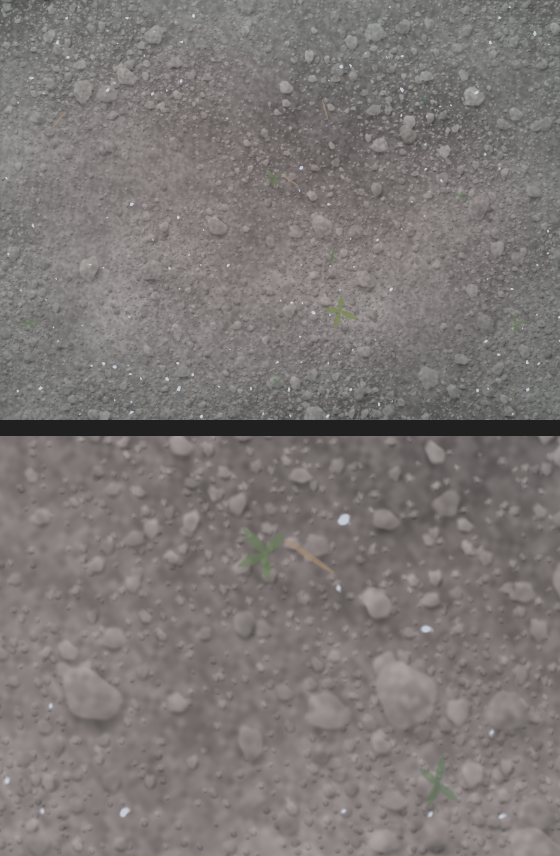
Top, the full canvas; bottom, a detail of the centre.
A Shadertoy shader for this texture:

```glsl
// Dry grey-brown soil seen from above: soft mounds and fine grain,
// five sizes of scattered crumbs with small shadows, pale specks,
// a few seedlings and straws. Built from value noise and jittered cells.

#define SOIL vec3(0.492, 0.482, 0.479)
#define STONE vec3(0.575, 0.566, 0.560)
#define SPECK vec3(0.82, 0.85, 0.90)
#define STRAW vec3(0.66, 0.56, 0.46)
#define LIGHT vec2(-0.35, 0.94)
#define SOFTNESS 0.0024
#define MOUNDS 0.29
#define GRAIN 0.10
#define SHADOW 0.22
#define SPROUTS 8

float hash(vec2 p) {
    return fract(sin(dot(p, vec2(127.1, 311.7))) * 43758.5453);
}

vec2 hash2(vec2 p) {
    return vec2(hash(p), hash(p + 37.3));
}

float noise(vec2 p) {
    vec2 i = floor(p), f = fract(p);
    f = f * f * (3.0 - 2.0 * f);
    return mix(mix(hash(i), hash(i + vec2(1, 0)), f.x),
               mix(hash(i + vec2(0, 1)), hash(i + vec2(1, 1)), f.x), f.y);
}

float fbm(vec2 p) {
    float sum = 0.0, amp = 0.5;
    for (int i = 0; i < 4; i++) {
        sum += amp * noise(p);
        p = mat2(1.6, 1.2, -1.2, 1.6) * p + 5.7;
        amp *= 0.5;
    }
    return sum;
}

vec2 turn(vec2 p, float a) {
    return vec2(cos(a) * p.x + sin(a) * p.y, cos(a) * p.y - sin(a) * p.x);
}

// Crumbs gather in patches, more of them near the top and bottom
float crumbDensity(vec2 p) {
    float edge = smoothstep(0.12, 0.5, abs(p.y - 0.52));
    return clamp(0.48 + 0.4 * edge + 1.4 * (noise(p * 5.0 + 9.0) - 0.45), 0.12, 1.2);
}

// One layer of lumpy stones, one per occupied cell
void addCrumbs(inout vec3 col, vec2 p, float cells, float amount, float seed) {
    vec2 q = p * cells;
    for (int j = -1; j <= 1; j++)
    for (int i = -1; i <= 1; i++) {
        vec2 id = floor(q) + vec2(i, j);
        vec2 key = id + seed;
        vec2 centre = id + 0.5 + 0.8 * (hash2(key) - 0.5);
        if (hash(key + 71.7) > amount * crumbDensity(centre / cells)) continue;

        float pick = hash(key + 13.1);
        float size = mix(0.16, 0.36, pick * pick);
        float soft = SOFTNESS * cells / size;
        vec2 d = (q - centre) / size;
        float spin = 6.283 * hash(key + 5.9);
        vec2 e = turn(d, spin) * vec2(0.9, 1.0 + 0.35 * hash(key + 2.3));
        float a = atan(e.y, e.x);
        float lump = 1.0 + 0.08 * sin(3.0 * a + spin * 5.0) + 0.05 * sin(5.0 * a + spin * 9.0);
        float r = length(e) * lump;

        float shadow = 1.0 - smoothstep(0.5, 1.35, length(d + 0.4 * LIGHT));
        col *= 1.0 - SHADOW * shadow;
        float cover = 1.0 - smoothstep(1.0 - soft, 1.0 + soft, r);
        float tone = 0.90 + 0.14 * hash(key + 8.8) + 0.09 * dot(d, LIGHT);
        col = mix(col, STONE * tone, 0.92 * cover);
    }
}

// Tiny bright fragments
void addSpecks(inout vec3 col, vec2 p) {
    vec2 q = p * 34.0, id = floor(q);
    float present = step(hash(id + 401.0), 0.15 * crumbDensity(id / 34.0));
    vec2 d = (fract(q) - 0.25 - 0.5 * hash2(id + 88.0)) / 34.0;
    float size = mix(0.0016, 0.0050, pow(hash(id + 19.0), 2.0));
    float r = length(turn(d, 6.283 * hash(id)) * vec2(0.85, 1.2));
    r *= 0.7 + 0.6 * noise(p * 260.0);
    float cover = 1.0 - smoothstep(size - 0.0015, size + 0.0018, r);
    col = mix(col, SPECK, 0.85 * present * cover);
}

// Tapered blade from the origin along +x: coverage 0..1
float blade(vec2 p, float len, float width) {
    float t = clamp(p.x / len, 0.0, 1.0);
    float d = length(p - vec2(t * len, 0.0)) - width * sin(3.1416 * t);
    return 1.0 - smoothstep(-0.0005, SOFTNESS, d);
}

void addPlants(inout vec3 col, vec2 p, float aspect) {
    for (int k = 0; k < SPROUTS; k++) {
        vec2 key = vec2(float(k) * 3.7, 52.0);
        vec2 d = p - hash2(key) * vec2(aspect, 1.0);
        float vigour = hash(key + 4.0);
        float len = mix(0.018, 0.055, vigour * vigour);
        vec3 green = mix(vec3(0.33, 0.45, 0.37), vec3(0.50, 0.55, 0.33), vigour);
        for (int n = 0; n < 4; n++) {
            float a = 1.57 * float(n) + 6.283 * hash(key) + hash(key + float(n));
            float leaf = blade(turn(d, a), len * (0.6 + 0.5 * hash(key - float(n))), len * 0.11);
            col = mix(col, green, leaf * mix(0.45, 0.85, vigour));
        }
    }
    for (int k = 0; k < 3; k++) {
        vec2 key = vec2(float(k) * 5.3, 17.0);
        vec2 d = p - hash2(key) * vec2(aspect, 1.0);
        float straw = blade(turn(d, 3.0 * hash(key + 1.0)), 0.045, 0.0014);
        col = mix(col, STRAW, 0.7 * straw);
    }
}

void mainImage(out vec4 fragColor, in vec2 fragCoord) {
    vec2 p = fragCoord / iResolution.y;
    float aspect = iResolution.x / iResolution.y;
    vec2 c = fragCoord / iResolution.xy - 0.5;

    // Bare ground with soft relief
    float relief = fbm(p * 4.5 + 3.0) - fbm(p * 4.5 + 3.0 + 0.3 * LIGHT);
    vec3 col = SOIL + MOUNDS * (fbm(p * 3.0 + 20.0) - 0.47) + 0.15 * relief;

    addCrumbs(col, p, 105.0, 0.80, 11.0);
    addCrumbs(col, p, 60.0, 0.70, 123.0);
    addCrumbs(col, p, 34.0, 0.55, 257.0);
    addCrumbs(col, p, 21.0, 0.42, 311.0);
    addCrumbs(col, p, 12.5, 0.32, 389.0);

    // Grain, then warm middle, grey-green rim and darker lower right
    float grain = noise(turn(p, 0.6) * 165.0) + 0.6 * noise(turn(p, 1.1) * 85.0) - 0.8;
    col += GRAIN * grain;
    float rim = smoothstep(0.15, 0.6, length(c) + 0.25 * (noise(p * 2.5) - 0.5));
    col *= mix(vec3(1.025, 0.985, 0.985), vec3(0.985, 1.015, 1.01), rim);
    col += 0.03 * c.y - 0.05 * smoothstep(0.4, 0.75, length(c - vec2(-0.1, 0.1)));

    addSpecks(col, p);
    addPlants(col, p, aspect);
    fragColor = vec4(clamp(col, 0.0, 1.0), 1.0);
}
```
